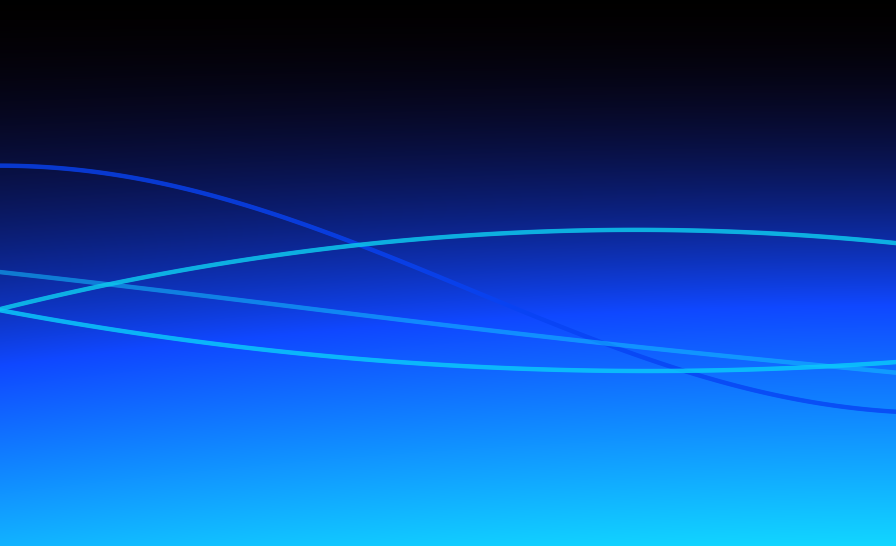
Give the GLSL for this background, as a Shadertoy shader.

```glsl
// Thin cyan and blue curves crossing a gradient from black through blue to cyan.

// Background: black deepens to vivid blue at a sloping horizon, then cyan below.
vec3 backdrop(float x, float depth) {
    float horizon = 0.67 - 0.21 * x + 0.10 * x * x;
    float rise = min(depth / horizon, 1.0);
    float below = max(depth - horizon, 0.0);
    vec3 color = vec3(0.06, 0.28, 1.0) * pow(vec3(rise), vec3(0.8, 2.0, 1.78));
    return color + vec3(0.02, 1.27, 0.0) * below;
}

// Coverage of a stroke along the zero line of a height offset.
float stroke(float offset) {
    float slope = length(vec2(dFdx(offset), dFdy(offset)));
    float pixels = abs(offset) / max(slope, 1e-6);
    float halfWidth = 0.0041 * iResolution.y;
    return 1.0 - smoothstep(halfWidth - 0.6, halfWidth + 0.6, pixels);
}

void mainImage(out vec4 fragColor, in vec2 fragCoord) {
    vec2 uv = fragCoord / iResolution.xy;
    float x = uv.x;
    float depth = 1.0 - uv.y; // measured down from the top edge
    vec3 color = backdrop(x, depth);

    // Curve heights: falling wave, shallow diagonal, lower sag, upper arch
    float wave = 0.3034 + 0.2265 * (1.0 - cos(3.0 * x));
    float diagonal = 0.503 + 0.1795 * x - 0.0047 * cos(4.71 * x);
    float sag = 0.6795 - 0.213 * (x - 0.723) * (x - 0.723);
    float arch = 0.421 + 0.288 * (x - 0.71) * (x - 0.71);

    // Translucent strokes, back to front
    color = mix(color, vec3(0.03, 0.26, 0.95), 0.80 * stroke(depth - wave));
    color = mix(color, vec3(0.07, 0.75, 1.00), 0.55 * stroke(depth - diagonal));
    color = mix(color, vec3(0.04, 0.78, 0.98), 0.85 * stroke(depth - sag));
    color = mix(color, vec3(0.05, 0.78, 0.93), 0.85 * stroke(depth - arch));

    fragColor = vec4(clamp(color, 0.0, 1.0), 1.0);
}
```
